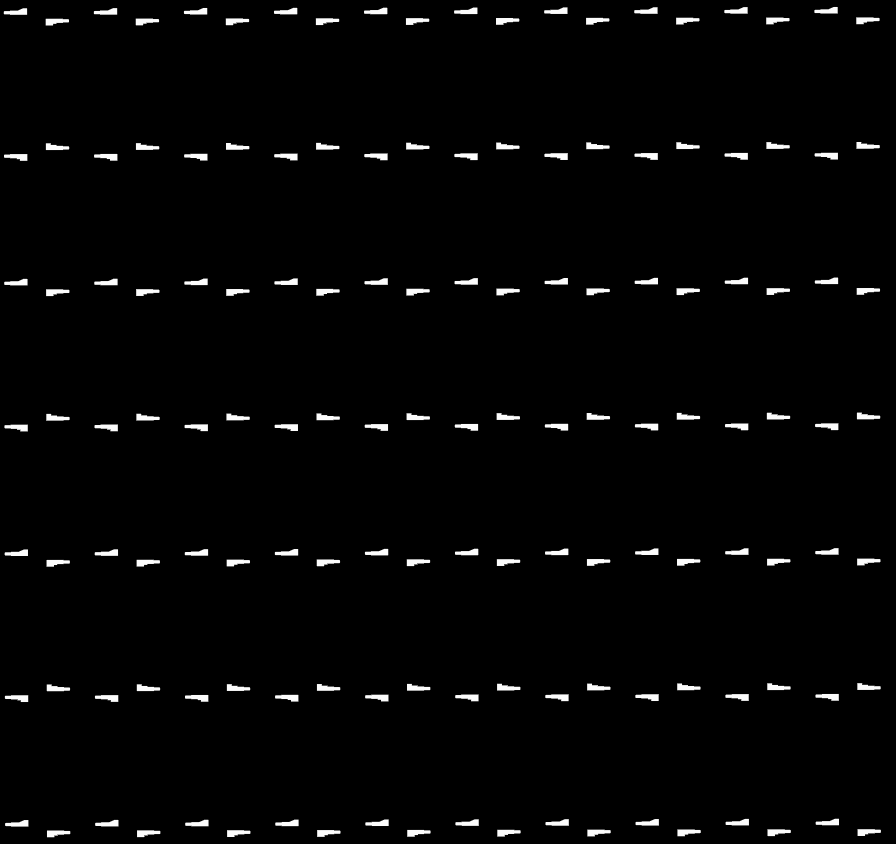
Write a WebGL 1 fragment shader that draws this pattern.

```glsl
precision highp float;

uniform vec2 u_resolution;

// Signed distance to a box given by two corners, with rounded edges
float box(vec2 p, vec2 low, vec2 high, float radius) {
  vec2 d = abs(p - 0.5 * (low + high)) - 0.5 * (high - low) + radius;
  return length(max(d, 0.0)) + min(max(d.x, d.y), 0.0) - radius;
}

// Sliver lying on y = 0: thin at the left end, thick at the right end
float sliver(vec2 p, float ramped, float stepStart) {
  float tip = box(p, vec2(-10.0, 0.4), vec2(0.0, 3.2), 0.9);
  float body = box(p, vec2(-4.8, 0.0), vec2(10.0, 3.6), 0.4);

  // The thick end rises either in two steps or along a slope
  float lowStep = box(p, vec2(0.8, 0.0), vec2(10.0, 4.4), 0.3);
  float highStep = box(p, vec2(stepStart, 0.0), vec2(10.0, 5.8), 0.4);
  float slope = max(box(p, vec2(0.0, 0.0), vec2(10.0, 5.6), 0.5),
                    dot(p - vec2(1.5, 3.4), vec2(-0.4, 0.917)));
  float thickEnd = mix(min(lowStep, highStep), slope, ramped);
  return min(min(tip, body), thickEnd);
}

void main() {
  // Canvas of 768 by 723 units with y downwards, turned very slightly
  vec2 p = gl_FragCoord.xy / u_resolution * vec2(768.0, 723.0);
  p.y = 723.0 - p.y;
  vec2 fromCentre = p - vec2(384.0, 361.5);
  p += 0.0016 * vec2(-fromCentre.y, fromCentre.x);

  // Seven rows, every other one mirrored top to bottom
  float row = floor((p.y - 13.8) / 115.9 + 0.5);
  float odd = mod(row, 2.0);
  float y = (p.y - 13.8 - row * 115.9) * (2.0 * odd - 1.0);

  // Ten columns, each with a sliver and its half-turned partner
  float x = mod(p.x + 4.8, 77.2) - 18.6;
  float first = sliver(vec2(x, y - 1.7), 1.0 - odd, 3.6);
  float partner = sliver(vec2(35.9 - x, -y - 1.7), 0.0, mix(3.6, 5.8, odd));

  float pixel = 768.0 / u_resolution.x;
  float ink = clamp(0.5 - min(first, partner) / pixel, 0.0, 1.0);
  gl_FragColor = vec4(vec3(0.99 * ink), 1.0);
}
```
